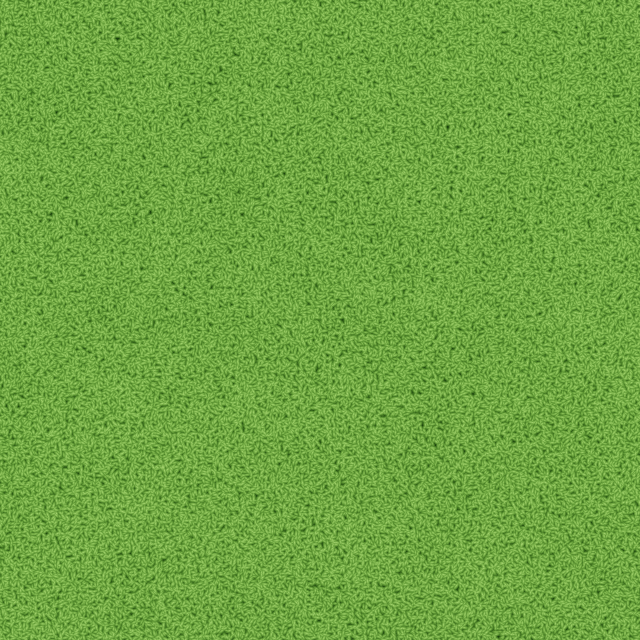
This texture is drawn by a Shadertoy shader. Its source:

```glsl
vec4 hash4(vec2 cell) {
    vec4 p = fract(cell.xyxy * vec4(0.1031, 0.1030, 0.0973, 0.1099));
    p += dot(p, p.wzxy + 33.33);
    return fract((p.xxyz + p.yzzw) * p.zywx);
}

// Cellular noise of short blades: bright along each spine, dark in the gaps
float bladeTone(vec2 p) {
    vec2 cell = floor(p);
    float tone = 0.0;
    for (int y = -2; y <= 2; y++) {
        for (int x = -2; x <= 2; x++) {
            vec2 neighbour = cell + vec2(x, y);
            vec4 rnd = hash4(neighbour + 7.0);
            vec2 toBlade = p - neighbour - rnd.xy;

            // Each blade has its own direction, length and brightness
            float angle = 3.14159 * rnd.z;
            vec2 along = vec2(cos(angle), sin(angle));
            vec2 across = vec2(-along.y, along.x);
            float bladeLength = mix(1.2, 2.0, rnd.w);
            float shade = 0.88 + 0.2 * fract(rnd.w * 17.0 + rnd.z);
            float reach = length(vec2(dot(toBlade, along) / bladeLength,
                                      dot(toBlade, across) * 1.5));
            tone = max(tone, shade - 0.74 * reach);
        }
    }
    return tone;
}

// Faint broad unevenness of the lawn
float patches(vec2 uv) {
    return sin(uv.x * 17.0 + 2.0 * sin(uv.y * 11.0)) * sin(uv.y * 19.0 + 2.0 * sin(uv.x * 13.0));
}

// Dark green to yellowish light green
vec3 grassColour(float tone) {
    return vec3(0.10, 0.25, 0.05)
         + tone * (vec3(0.50, 0.72, 0.22) + tone * vec3(0.0, -0.18, 0.125));
}

void mainImage(out vec4 fragColor, in vec2 fragCoord) {
    vec2 uv = fragCoord / iResolution.y;
    float tone = bladeTone(uv * 200.0) + 0.015 * patches(uv);
    fragColor = vec4(grassColour(clamp(tone, 0.0, 1.1)), 1.0);
}
```
